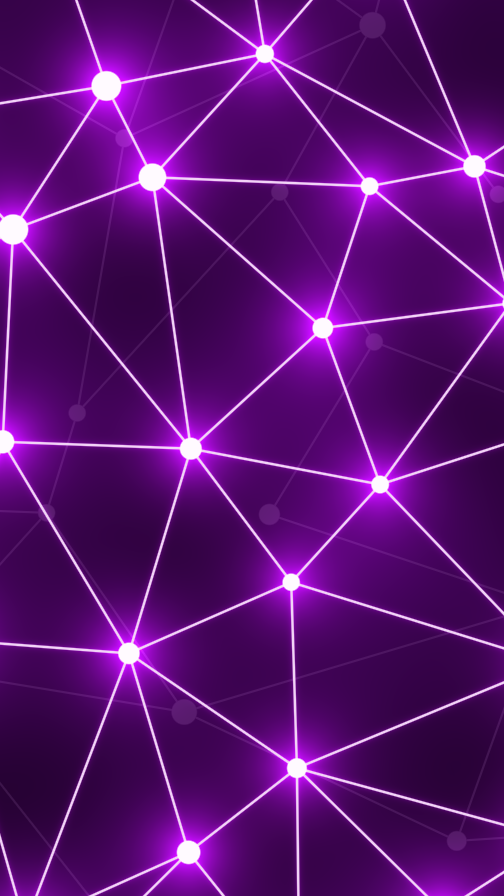
A WebGL 2 fragment shader for this background:

```glsl
#version 300 es
precision highp float;
// Glowing violet network: bright linked nodes over a faint second mesh on dark purple.

uniform vec2 u_resolution;
out vec4 fragColor;

// Lengths are fractions of the canvas width.
#define FRONT_CELL 0.356
#define BACK_CELL 0.42
#define JITTER 0.70
#define FRONT_LINE 0.0050
#define BACK_LINE 0.0042
#define NODE_MIN 0.017
#define NODE_MAX 0.030
#define GLOW_REACH 0.059
#define HALO_REACH 0.005
#define BACK_OPACITY 0.20
#define SHADE_CONTRAST 0.75

const vec3 BASE = vec3(0.180, 0.008, 0.245);
const vec3 GLOW = vec3(0.77, 0.05, 0.97);
const vec3 HALO = vec3(0.22, 0.01, 0.27);
const vec3 LINE = vec3(0.95, 0.83, 0.97);
const vec3 CORE = vec3(1.00, 0.98, 1.00);
const vec3 HAZE = vec3(0.66, 0.48, 0.72);

vec2 hash2(vec2 p) {
    vec3 q = fract(p.xyx * vec3(0.1031, 0.1030, 0.0973));
    q += dot(q, q.yzx + 33.33);
    return fract((q.xx + q.yz) * q.zy);
}

// Gradient noise, roughly -0.5 to 0.5
float corner(vec2 cell, vec2 offset) {
    return dot(hash2(cell) * 2.0 - 1.0, offset);
}

float gradientNoise(vec2 p) {
    vec2 i = floor(p), f = p - i;
    vec2 u = f * f * f * (f * (f * 6.0 - 15.0) + 10.0);
    vec2 e = vec2(1.0, 0.0);
    return mix(mix(corner(i, f), corner(i + e, f - e), u.x),
               mix(corner(i + e.yx, f - e.yx), corner(i + 1.0, f - 1.0), u.x), u.y);
}

float segmentDistance(vec2 p, vec2 a, vec2 b) {
    vec2 ab = b - a;
    return length(p - a - ab * clamp(dot(p - a, ab) / dot(ab, ab), 0.0, 1.0));
}

vec2 rotate(vec2 p, float angle) {
    float c = cos(angle), s = sin(angle);
    return vec2(c * p.x + s * p.y, c * p.y - s * p.x);
}

// Node centre in cell units
vec2 nodeAt(vec2 cell) {
    return cell + 0.5 + JITTER * (hash2(cell + 17.0) - 0.5);
}

// Triangulated jittered grid: x = line distance, y = signed node distance, z = glow
vec3 network(vec2 p, float size, float keep) {
    vec2 q = p / size, home = floor(q);
    float line = 10.0, disc = 10.0, glow = 0.0;
    for (int y = -1; y <= 1; y++)
    for (int x = -1; x <= 1; x++) {
        vec2 cell = home + vec2(x, y);
        vec2 a = nodeAt(cell);
        vec2 b = nodeAt(cell + vec2(1.0, 0.0));
        vec2 c = nodeAt(cell + vec2(0.0, 1.0));
        vec2 d = nodeAt(cell + 1.0);
        vec2 pick = hash2(cell + 71.0), trait = hash2(cell + 43.0);

        // Two sides of the cell and its shorter diagonal
        bool rising = distance(a, d) < distance(b, c);
        float diagonal = segmentDistance(q, rising ? a : b, rising ? d : c);
        if (pick.x < keep) line = min(line, segmentDistance(q, a, b));
        if (pick.y < keep) line = min(line, segmentDistance(q, a, c));
        if (trait.y < keep) line = min(line, diagonal);

        float r = distance(q, a) * size;
        disc = min(disc, r - mix(NODE_MIN, NODE_MAX, trait.x * trait.x));
        glow += mix(0.85, 1.2, trait.x) * exp(-r / GLOW_REACH);
    }
    return vec3(line * size, disc, glow);
}

// Antialiased coverage of a signed distance
float cover(float d, float pixel) {
    return clamp(0.5 - d / pixel, 0.0, 1.0);
}

void main() {
    float pixel = 1.0 / u_resolution.x;
    vec2 p = gl_FragCoord.xy * pixel;

    // Unevenly lit backdrop
    vec3 color = BASE * (1.0 + SHADE_CONTRAST * gradientNoise(p * 2.3 + 5.0));

    // Faint distant mesh
    vec3 back = network(rotate(p, -0.55) + 9.3, BACK_CELL, 0.62);
    float haze = max(0.8 * cover(back.x - 0.5 * BACK_LINE, pixel),
                     cover(back.y, 1.5 * pixel));
    color = mix(color, HAZE, BACK_OPACITY * haze);

    // Bright mesh: glow, line halo, lines, then nodes
    vec3 front = network(rotate(p, 0.38) + 3.7, FRONT_CELL, 0.93);
    color += GLOW * front.z + HALO * exp(-front.x / HALO_REACH);
    color = min(color, vec3(1.0));
    color = mix(color, LINE, cover(front.x - 0.5 * FRONT_LINE, 1.2 * pixel));
    color = mix(color, CORE, cover(front.y, 1.5 * pixel));

    fragColor = vec4(color, 1.0);
}
```
